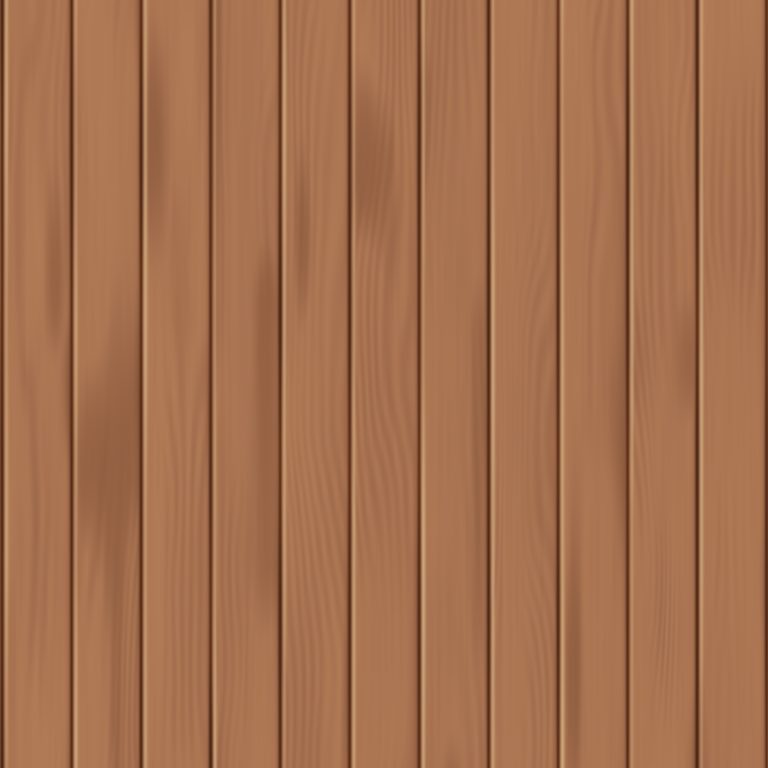
This texture is drawn by a Shadertoy shader. Its source:

```glsl
// Vertical wooden planks with soft grain, dark seams and pale bevelled edges.
#define PLANKS 11.05
#define OFFSET 0.0028
#define SEAM_WIDTH 0.027
#define BEVEL_WIDTH 0.026
#define GRAIN_RINGS 7.0
#define GRAIN_STRENGTH 0.5
#define STAIN_STRENGTH 0.55

const vec3 WOOD = vec3(0.690, 0.475, 0.335);
const vec3 GRAIN = vec3(0.610, 0.405, 0.285);
const vec3 STAIN = vec3(0.500, 0.310, 0.210);
const vec3 SEAM = vec3(0.330, 0.165, 0.080);
const vec3 BEVEL = vec3(0.810, 0.660, 0.490);

float hash(vec2 p) {
    vec3 q = fract(vec3(p.xyx) * 0.1031);
    q += dot(q, q.yzx + 33.33);
    return fract((q.x + q.y) * q.z);
}

float noise(vec2 p) {
    vec2 i = floor(p), f = fract(p);
    f = f * f * (3.0 - 2.0 * f);
    return mix(mix(hash(i), hash(i + vec2(1, 0)), f.x),
               mix(hash(i + vec2(0, 1)), hash(i + vec2(1, 1)), f.x), f.y);
}

float bell(float x, float width) {
    return exp(-x * x / (width * width));
}

// Wood surface: x runs across one plank, y along the canvas height
vec3 plankColor(vec2 p, float id) {
    vec2 seed = vec2(id * 17.3 + 5.0, id * 9.7 + 3.0);

    // Long wavy rings that fade in and out
    float warp = noise(p * vec2(1.4, 2.6) + seed)
               + 0.25 * noise(p * vec2(3.0, 7.0) + seed + 40.0);
    float rings = 0.5 + 0.5 * sin(6.2832 * (p.x * GRAIN_RINGS + warp * 4.0));
    float fade = smoothstep(0.2, 0.85, noise(p * vec2(2.5, 4.0) + seed + 80.0));

    // Fine fibres and broad tonal drift
    float fibres = noise(p * vec2(22.0, 9.0) + seed + 120.0);
    float drift = noise(p * vec2(2.0, 3.0) + seed + 160.0);
    float grain = GRAIN_STRENGTH * rings * fade + 0.22 * fibres + 0.4 * drift - 0.14;
    vec3 color = mix(WOOD, GRAIN, clamp(grain, 0.0, 1.0));

    // Occasional elongated dark stains
    float stain = smoothstep(0.72, 1.0, noise(p * vec2(2.6, 3.2) + seed + 200.0));
    color = mix(color, STAIN, STAIN_STRENGTH * stain);
    return color * (0.99 + 0.02 * hash(seed));
}

void mainImage(out vec4 fragColor, in vec2 fragCoord) {
    vec2 uv = fragCoord / iResolution.xy;
    float across = (uv.x - OFFSET) * PLANKS;
    float id = floor(across);
    float seamId = floor(across + 0.5);
    float s = across - seamId;  // signed distance to the nearest seam

    vec3 color = plankColor(vec2(across - id, uv.y), id);

    // Soft shade on the plank side left of each seam, swelling in places
    float swell = smoothstep(0.6, 1.0, noise(vec2(seamId * 7.3 + 2.0, uv.y * 4.0)));
    float shade = bell(min(s, 0.0), 0.06 + 0.05 * swell) * step(s, 0.0);
    color = mix(color, STAIN, shade * (0.5 + 0.4 * swell));

    // Pale bevel right of each seam, varying in brightness along its length
    float shine = noise(vec2(seamId * 5.1 + 60.0, uv.y * 3.5));
    float bevel = bell(s - 0.062, BEVEL_WIDTH * (0.85 + 0.4 * shine));
    color = mix(color, BEVEL, bevel * (0.35 + 0.6 * shine));

    // Dark seam line with slight changes of depth
    float depth = noise(vec2(seamId * 3.7 + 30.0, uv.y * 5.0));
    float seam = bell(s, SEAM_WIDTH * (0.9 + 0.25 * depth));
    color = mix(color, SEAM * (1.15 - 0.35 * depth), seam * 0.95);

    fragColor = vec4(color, 1.0);
}
```
